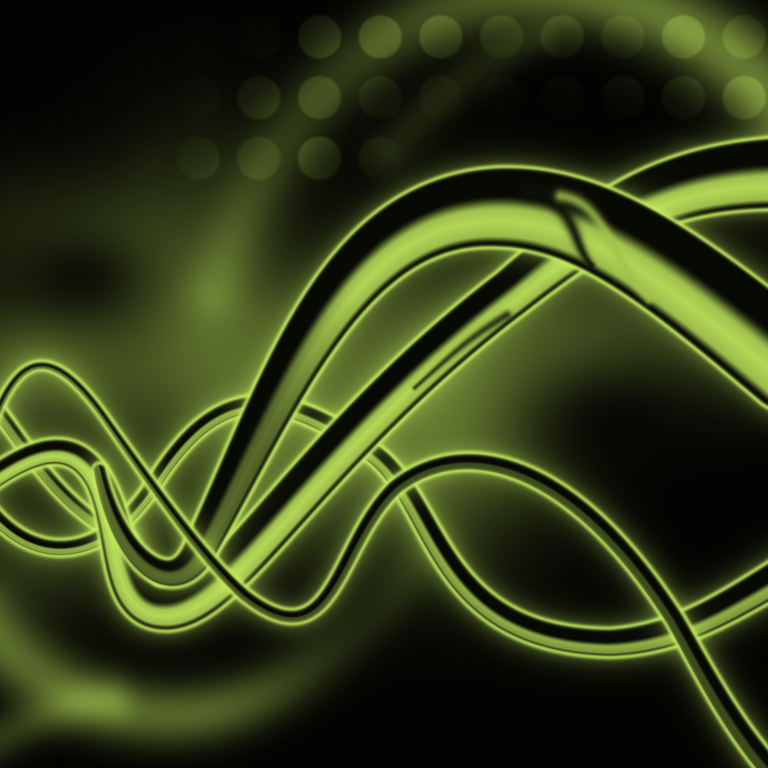
Reproduce this background procedurally as a three.js fragment shader.

```glsl
// Glossy green tubes weaving over a dark, smoky backdrop with blurred arcs.
// Chained cubic curves give a signed distance across each tube, which drives
// a bright rim, a black band, a glossy band and an outer glow.
varying vec2 vUv;

const vec3 GREEN_TINT = vec3(.83, 1., .4);
const vec3 BLACK_TINT = vec3(.008, .01, .003);

float hash(vec2 p) {
  vec3 q = fract(p.xyx * .1031);
  q += dot(q, q.yzx + 33.33);
  return fract((q.x + q.y) * q.z);
}

float noise(vec2 p) {
  vec2 i = floor(p), f = fract(p), e = vec2(1., 0.);
  f = f * f * (3. - 2. * f);
  return mix(mix(hash(i), hash(i + e), f.x),
             mix(hash(i + e.yx), hash(i + e.xx), f.x), f.y);
}

// Cubic curve; each vec4 holds two control points.
vec2 cubic(vec4 ab, vec4 cd, float t) {
  float s = 1. - t;
  return s * s * (s * ab.xy + 3. * t * ab.zw) + t * t * (3. * s * cd.xy + t * cd.zw);
}

// Signed distance (positive on the left of the curve) and local half width.
vec2 strand(vec2 p, vec4 ab, vec4 cd, float w0, float w1) {
  float t = 0., best = 1e3, h = .04;
  for (int i = 0; i <= 12; i++) {
    float k = float(i) / 12.;
    float d = length(p - cubic(ab, cd, k));
    if (d < best) { best = d; t = k; }
  }
  for (int i = 0; i < 7; i++) {
    float lo = max(t - h, 0.), hi = min(t + h, 1.);
    float dl = length(p - cubic(ab, cd, lo));
    float dh = length(p - cubic(ab, cd, hi));
    if (dl < best) { best = dl; t = lo; }
    if (dh < best) { best = dh; t = hi; }
    h *= .5;
  }
  float s = 1. - t;
  vec2 r = p - cubic(ab, cd, t);
  vec2 dir = s * s * (ab.zw - ab.xy) + 2. * s * t * (cd.xy - ab.zw) + t * t * (cd.zw - cd.xy);
  float side = dir.x * r.y < dir.y * r.x ? -1. : 1.;
  return vec2(side * best, mix(w0, w1, t));
}

vec2 nearer(vec2 a, vec2 b) { return abs(a.x) < abs(b.x) ? a : b; }

float soft(vec2 s) { return exp(-s.x * s.x / (s.y * s.y)); }

float blob(vec2 p, float x, float y, float rx, float ry) {
  vec2 q = (p - vec2(x, y)) / vec2(rx, ry);
  return exp(-dot(q, q));
}

// Lays one tube over the current brightness.
float tube(float v, vec2 s, float gloss, float split) {
  float edge = abs(s.x) - s.y, u = s.x / s.y;
  float band = (1. - smoothstep(split - .3, split + .1, u)) * smoothstep(-.92, -.7, u);
  float body = .025 + gloss * band * (.85 - .3 * abs(u + .35));
  v += (1. - v) * .36 * exp(-max(edge, 0.) / .013);
  v = mix(v, body, 1. - smoothstep(-.002, .002, edge));
  return mix(v, .9, .8 * soft(vec2(edge - .001, .0032)));
}

// Smoky glows, blurred arcs and a lattice of faint discs.
float backdrop(vec2 p) {
  float v = .27 * blob(p, .26, .62, .13, .18) + .34 * blob(p, .05, .52, .14, .08)
    + .36 * blob(p, .58, .48, .14, .18) + .28 * blob(p, .36, .45, .17, .15)
    + .25 * blob(p, .83, .57, .18, .1) + .13 * blob(p, .04, .7, .18, .08)
    + .14 * blob(p, .04, .28, .14, .1);
  v *= 1. - .65 * blob(p, .11, .64, .07, .05);
  v *= 1. - .75 * blob(p, .8, .45, .1, .07);
  v *= .8 + .4 * noise(p * 7.);
  vec2 top = strand(p, vec4(.28, .622, .417, 1.078), vec4(.833, 1.117, 1.042, .831), .04, .052);
  vec2 base = strand(p, vec4(-.026, .193, .117, .017), vec4(.378, .01, .56, .29), .045, .035);
  v += soft(top) * mix(.16, .46, smoothstep(.3, .9, p.x));
  v += soft(base) * mix(.38, .1, smoothstep(.25, .5, p.x));
  v += .2 * soft(strand(p, vec4(-.026, .023, .026, .056), vec4(.078, .082, .143, .089), .03, .03));
  v += .11 * soft(strand(p, vec4(.508, .805, .56, .86), vec4(.62, .92, .7, .95), .03, .025));
  vec2 cell = (p - vec2(.416, .794)) / .079, id = floor(cell + .5);
  float disc = 1. - smoothstep(.32, .39, length(cell - id));
  disc *= soft(vec2(top.x, .09)) * smoothstep(.74, .76, p.y);
  return v + disc * (.05 + .1 * hash(id + 40.));
}

void main() {
  vec2 p = vUv;
  float v = backdrop(p);

  // Short strand at the left, then the low wave.
  v = tube(v, strand(p, vec4(-.013, .479, .039, .414), vec4(.078, .336, .169, .297), .009, .009), .6, .3);
  vec2 low = strand(p, vec4(-.013, .336, .052, .258), vec4(.137, .277, .195, .362), .01, .01);
  low = nearer(low, strand(p, vec4(.195, .362, .267, .479), vec4(.339, .518, .488, .408), .01, .013));
  low = nearer(low, strand(p, vec4(.488, .408, .573, .342), vec4(.566, .167, .794, .163), .013, .018));
  low = nearer(low, strand(p, vec4(.794, .163, .885, .167), vec4(.951, .212, 1.029, .258), .018, .023));
  v = tube(v, low, .75, 0.);

  // Diagonal tube with a dark fleck.
  vec2 diag = strand(p, vec4(-.013, .375, .052, .421), vec4(.098, .427, .128, .375), .015, .018);
  diag = nearer(diag, strand(p, vec4(.128, .375, .163, .31), vec4(.15, .206, .215, .208), .018, .029));
  diag = nearer(diag, strand(p, vec4(.215, .208, .299, .208), vec4(.404, .421, .667, .62), .029, .032));
  diag = nearer(diag, strand(p, vec4(.667, .62, .794, .725), vec4(.872, .772, 1.029, .775), .032, .047));
  v = tube(v, diag, .95, .2);
  v *= 1. - .7 * soft(strand(p, vec4(.54, .495, .59, .54), vec4(.61, .56, .66, .59), .003, .006));

  // Great arch with a twisted fold near its crest.
  vec2 arch = strand(p, vec4(.13, .388, .154, .271), vec4(.225, .215, .26, .284), .008, .022);
  arch = nearer(arch, strand(p, vec4(.26, .284, .371, .499), vec4(.449, .73, .651, .73), .022, .052));
  arch = nearer(arch, strand(p, vec4(.651, .73, .768, .73), vec4(.866, .659, 1.029, .525), .052, .062));
  v = tube(v, arch, mix(.45, .95, smoothstep(.33, .48, p.x)), .22);
  float within = 1. - smoothstep(-.006, -.002, abs(arch.x) - arch.y);
  float fold = soft(strand(p, vec4(.69, .75, .75, .74), vec4(.745, .68, .77, .655), .012, .005));
  float leaf = soft(strand(p, vec4(.73, .745, .79, .735), vec4(.79, .67, .845, .61), .008, .006));
  v = mix(mix(v, .05, .9 * fold * within), .75, .8 * leaf * within);

  // Slender wave in front.
  vec2 thin = strand(p, vec4(-.013, .44, .026, .551), vec4(.072, .551, .143, .447), .005, .005);
  thin = nearer(thin, strand(p, vec4(.143, .447, .208, .355), vec4(.267, .271, .319, .225), .005, .008));
  thin = nearer(thin, strand(p, vec4(.319, .225, .436, .134), vec4(.436, .29, .514, .365), .008, .01));
  thin = nearer(thin, strand(p, vec4(.514, .365, .599, .434), vec4(.742, .408, .879, .193), .01, .012));
  thin = nearer(thin, strand(p, vec4(.879, .193, .918, .125), vec4(.957, .043, 1.029, -.029), .012, .015));
  v = tube(v, thin, .3, 0.);

  gl_FragColor = vec4(BLACK_TINT + GREEN_TINT * min(v, 1.), 1.);
}
```
